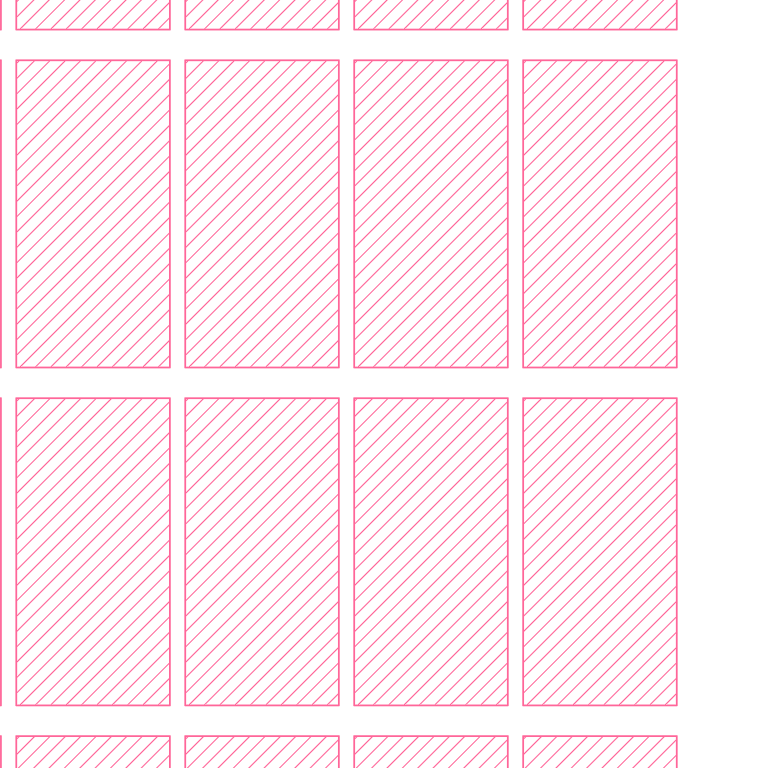
A Shadertoy shader for this pattern:

```glsl
// Grid of tall outlined panels filled with thin diagonal hatching, pink on white.

// Smooth coverage of a line, from the distance to its centre
float lineCoverage(float dist, float width, float pixel) {
    return clamp(0.5 + (0.5 * width - dist) / pixel, 0.0, 1.0);
}

// Signed distance to the bounds of a box centred on the origin
float boxDistance(vec2 p, vec2 halfSize) {
    vec2 d = abs(p) - halfSize;
    return length(max(d, 0.0)) + min(max(d.x, d.y), 0.0);
}

// Distance to the nearest rising 45 degree hatch line
float hatchDistance(vec2 p) {
    float phase = (p.x - p.y - 0.0043) / 0.02;
    return abs(fract(phase + 0.5) - 0.5) * 0.02 * sqrt(0.5);
}

void mainImage(out vec4 fragColor, in vec2 fragCoord) {
    float pixel = 1.0 / iResolution.y;
    vec2 uv = fragCoord * pixel;

    // Repeat, with each panel centred in its cell
    vec2 cell = vec2(0.22, 0.44);
    vec2 p = mod(uv - vec2(0.0112, 0.0615), cell) - 0.5 * cell;

    // Outline and clipped hatching
    float box = boxDistance(p, vec2(0.1, 0.2));
    float outline = lineCoverage(abs(box), 0.0023, pixel);
    float inside = clamp(0.5 - box / pixel, 0.0, 1.0);
    float hatch = inside * lineCoverage(hatchDistance(p), 0.00145, pixel);

    // The columns stop short of the right side
    float ink = max(outline, hatch) * step(uv.x, 0.8912);

    fragColor = vec4(mix(vec3(1.0), vec3(1.0, 0.4, 0.6), ink), 1.0);
}
```
